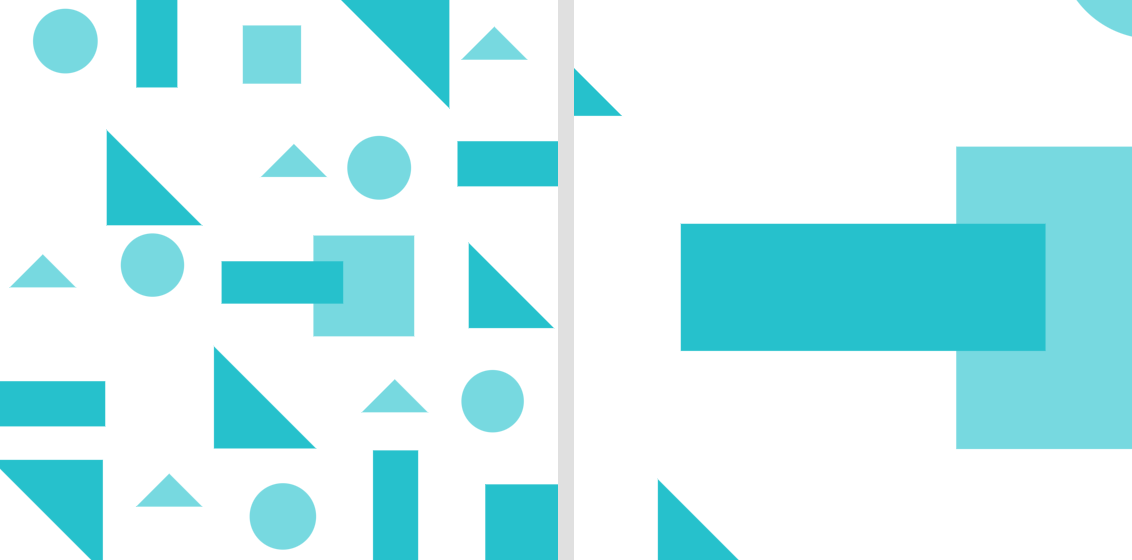
Left, the full canvas; right, a detail of the centre.
Write a Shadertoy shader that draws this pattern.

```glsl
// Flat teal triangles, bars, discs and squares scattered on white.
// A 5 x 5 jittered grid gives each row and column every shape once;
// pale and deep shapes form two distance fields, deep painted on top.

const vec3 PAPER = vec3(1.0);
const vec3 PALE_TEAL = vec3(0.465, 0.850, 0.878);
const vec3 DEEP_TEAL = vec3(0.150, 0.757, 0.800);
const int GRID = 5;
const float JITTER = 0.056;

vec2 hash22(vec2 p) {
    vec3 q = fract(p.xyx * vec3(0.1031, 0.1030, 0.0973));
    q += dot(q, q.yzx + 33.33);
    return fract((q.xx + q.yz) * q.zy);
}

float boxDistance(vec2 p, vec2 halfSize) {
    vec2 d = abs(p) - halfSize;
    return max(d.x, d.y);
}

// Right triangle centred on its bounding box, square corner at lower left.
float cornerDistance(vec2 p, float leg) {
    vec2 q = p + 0.5 * leg;
    return max(max(-q.x, -q.y), (q.x + q.y - leg) * 0.7071);
}

// Low triangle with a flat base and a right angle at the top.
float peakDistance(vec2 p, float height) {
    return max(-p.y - 0.5 * height, (abs(p.x) + p.y - 0.5 * height) * 0.7071);
}

// Distances to the shape of one cell: x for the pale tone, y for the deep one.
vec2 cellShape(vec2 p, vec2 cell, vec2 rnd) {
    vec2 none = vec2(1.0);
    float kind = mod(2.0 * cell.x + cell.y, float(GRID));
    float rowFromMiddle = cell.y - 2.0;
    bool outerRow = abs(rowFromMiddle) > 1.5;

    if (kind < 0.5) {
        float turn = rnd.x < 0.5 ? -1.0 : 1.0;
        return vec2(none.x, cornerDistance(p * turn, mix(0.15, 0.216, rnd.y)));
    }
    if (kind < 1.5) {
        // Bars stand upright where the canvas cuts them.
        vec2 bar = vec2(mix(0.10, 0.115, rnd.x), mix(0.036, 0.042, rnd.y));
        vec2 q = p - vec2(0.0, outerRow ? 0.04 * sign(rowFromMiddle) : 0.0);
        return vec2(none.x, boxDistance(q, outerRow ? bar.yx : bar));
    }
    if (kind < 2.5) return vec2(peakDistance(p, 0.059), none.y);
    if (kind > 3.5) return vec2(length(p) - mix(0.054, 0.060, rnd.x), none.y);

    // Squares: deep in the lowest row, pale in the other even rows.
    if (mod(cell.y, 2.0) > 0.5) return none;
    if (cell.y < 0.5) return vec2(none.x, boxDistance(p - vec2(0.03, -0.04), vec2(0.09)));
    float halfSide = cell.y > 3.0 ? 0.052 : 0.09;
    return vec2(boxDistance(p + vec2(0.04, 0.0), vec2(halfSide)), none.y);
}

float coverage(float d, float softness) {
    return 1.0 - smoothstep(-softness, softness, d);
}

void mainImage(out vec4 fragColor, in vec2 fragCoord) {
    vec2 p = fragCoord / iResolution.y;
    float softness = 0.8 / iResolution.y;

    // Nearest pale and deep shape over the whole grid.
    vec2 nearest = vec2(1.0);
    for (int y = 0; y < GRID; y++) {
        for (int x = 0; x < GRID; x++) {
            vec2 cell = vec2(x, y);
            vec2 shift = (hash22(cell + 7.0) - 0.5) * JITTER;
            vec2 centre = (cell + 0.5) / float(GRID) + shift;
            nearest = min(nearest, cellShape(p - centre, cell, hash22(cell + 41.0)));
        }
    }

    vec3 color = mix(PAPER, PALE_TEAL, coverage(nearest.x, softness));
    color = mix(color, DEEP_TEAL, coverage(nearest.y, softness));
    fragColor = vec4(color, 1.0);
}
```
